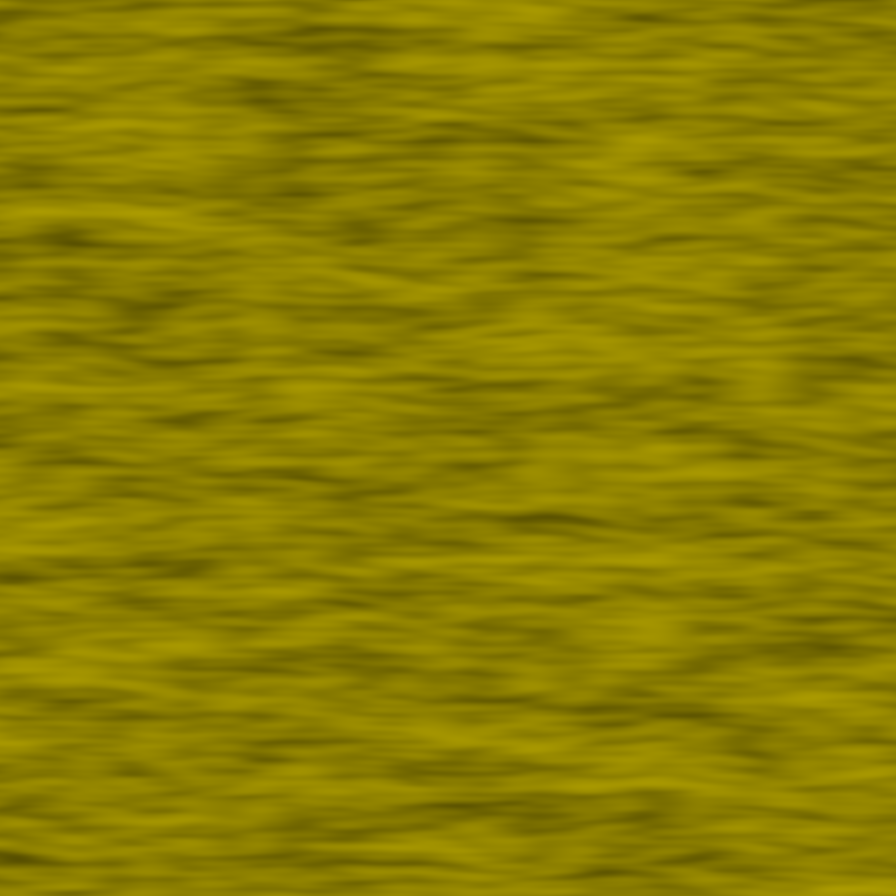
This texture is drawn by a WebGL 1 fragment shader. Its source:

```glsl
precision highp float;

// Olive-yellow surface of soft horizontal streaks, like brushed fibre or calm water.
// Gradient noise stretched along x is summed over octaves, gently bent so that
// streaks tilt a little, then skewed so dark spots reach further than light ones.

uniform vec2 u_resolution;

const int OCTAVES = 4;
const vec2 BASE_CELLS = vec2(3.2, 21.0);  // noise cells across the canvas
const float LACUNARITY = 1.7;             // frequency step per octave
const float FIRST_WEIGHT = 0.7;           // weight of the broadest octave
const float GAIN = 1.04;                  // weight step per octave
const vec2 BEND_CELLS = vec2(4.0, 7.0);
const float BEND_AMOUNT = 0.006;          // vertical drift of the streaks
const float DARK_SKEW = 0.25;
const float SKEW_OFFSET = 0.025;          // keeps the mean tone steady
const float CONTRAST = 0.265;             // relative brightness per noise unit
const vec3 OLIVE = vec3(0.543, 0.492, 0.0);

// Random unit vector for a lattice point.
vec2 gradientAt(vec2 cell) {
    float h = fract(sin(dot(cell, vec2(127.1, 311.7))) * 43758.5453);
    float angle = 6.28319 * h;
    return vec2(cos(angle), sin(angle));
}

// Smooth gradient noise centred on zero.
float gradientNoise(vec2 p) {
    vec2 cell = floor(p);
    vec2 f = fract(p);
    vec2 blend = f * f * f * (f * (f * 6.0 - 15.0) + 10.0);
    vec2 right = vec2(1.0, 0.0);
    vec2 up = vec2(0.0, 1.0);
    float a = dot(gradientAt(cell), f);
    float b = dot(gradientAt(cell + right), f - right);
    float c = dot(gradientAt(cell + up), f - up);
    float d = dot(gradientAt(cell + 1.0), f - 1.0);
    return mix(mix(a, b, blend.x), mix(c, d, blend.x), blend.y);
}

// Octaves of stretched noise, each shifted to hide the lattice.
float streaks(vec2 uv) {
    float sum = 0.0;
    float weight = FIRST_WEIGHT;
    vec2 cells = BASE_CELLS;
    for (int i = 0; i < OCTAVES; i++) {
        vec2 shift = vec2(17.3, 41.7) * float(i + 1);
        sum += weight * gradientNoise(uv * cells + shift);
        weight *= GAIN;
        cells *= LACUNARITY;
    }
    return sum;
}

void main() {
    vec2 uv = gl_FragCoord.xy / u_resolution;

    // Bend the streaks slightly off the horizontal.
    uv.y += BEND_AMOUNT * gradientNoise(uv * BEND_CELLS + 83.4);

    // Shade the base colour by the skewed streak height.
    float height = streaks(uv);
    float tone = height - DARK_SKEW * height * height + SKEW_OFFSET;
    gl_FragColor = vec4(OLIVE * (1.0 + CONTRAST * tone), 1.0);
}
```
